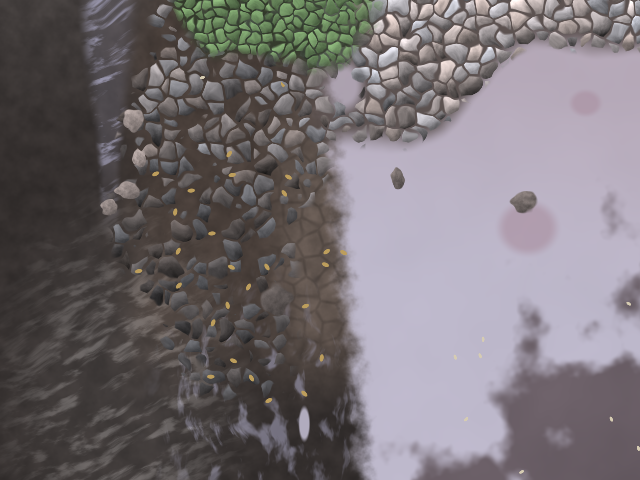
Write a Shadertoy shader that draws this texture.

```glsl
#define STONE_SCALE 30.0
#define LEAF_SCALE 44.0
#define FLECK_SCALE 26.0
#define STREAM vec3(.205, .185, .18)
#define MUD vec3(.285, .245, .225)
#define SILT vec3(.37, .325, .3)
#define PALE vec3(.745, .725, .8)
#define PINK vec3(.72, .67, .73)
#define SHADE vec3(.41, .365, .395)
#define GLINT vec3(.6, .59, .68)
#define FOLIAGE vec3(.41, .53, .36)
#define FLECK vec3(.74, .62, .36)

// Smooth step that may also fall
float ramp(float a, float b, float x) {
  float t = clamp((x - a) / (b - a), 0., 1.);
  return t * t * (3. - 2. * t);
}
float hash(vec2 p) {
  vec3 q = fract(p.xyx * vec3(.1031, .103, .0973));
  q += dot(q, q.yzx + 33.33);
  return fract((q.x + q.y) * q.z);
}
float noise(vec2 p) {
  vec2 i = floor(p), f = fract(p);
  f *= f * (3. - 2. * f);
  return mix(mix(hash(i), hash(i + vec2(1, 0)), f.x),
             mix(hash(i + vec2(0, 1)), hash(i + 1.), f.x), f.y);
}
float fbm(vec2 p) {
  float sum = 0., amp = .5;
  for (int i = 0; i < 4; i++, amp *= .5) {
    sum += amp * noise(p);
    p = mat2(1.6, 1.2, -1.2, 1.6) * p + 7.3;
  }
  return sum;
}
// Soft ellipse: centre in xy, radii in zw
float blob(vec2 p, vec4 e, float soft) {
  return ramp(1. + soft, 1. - soft, length((p - e.xy) / e.zw));
}
// Voronoi: gap to the neighbour, random id, offset from the centre
vec4 cells(vec2 p) {
  vec4 near = vec4(9, 0, 0, 0);
  float second = 9.;
  for (int k = 0; k < 9; k++) {
    vec2 cell = floor(p) + vec2(k % 3, k / 3) - 1.;
    vec2 d = p - cell - .1 - .8 * vec2(hash(cell), hash(cell + 71.));
    float dist = length(d);
    second = min(second, max(dist, near.x));
    if (dist < near.x) near = vec4(dist, hash(cell + 31.), d);
  }
  return vec4(second - near.x, near.yzw);
}
// Faceted stones that shrink away where density is low
vec4 stones(vec2 p, float scale, float density) {
  vec2 q = p * scale;
  q += .6 * vec2(noise(q * 1.3), noise(q * 1.3 + 40.)) - .3;
  vec4 c = cells(q);
  float tone = .31 + .28 * c.y + .45 * dot(c.zw, vec2(-.35, .8)) + .28 * fbm(q * 3.);
  vec3 tint = mix(vec3(1.06, .97, .94), vec3(.97, .98, 1.03), fract(c.y * 7.));
  float gap = c.x - 1.6 * max(0., fract(c.y * 13.) - density);
  return vec4(tone * tint, ramp(.05, .12 + 1.5 * scale / iResolution.y, gap));
}
void rock(inout vec3 col, vec2 p, vec4 e, float tone) {
  vec2 d = (p - e.xy) / e.zw;
  float r = length(d) + .45 * noise(d * 1.8 + e.xy * 50.) - .22;
  tone *= .68 + .22 * dot(d, vec2(-.4, .8)) + .4 * fbm(d * 3. + e.xy * 9.);
  col = mix(col, tone * vec3(1.04, .96, .94), ramp(1.05, .88, r));
}
// Small tilted drifting leaves
float flecks(vec2 p, float density) {
  vec2 cell = floor(p), d = fract(p) - .3 - .4 * vec2(hash(cell + 5.), hash(cell + 9.));
  float a = 6.283 * hash(cell + 17.);
  d *= mat2(cos(a), -sin(a), sin(a), cos(a));
  return blob(d, vec4(0, 0, .2, .11), .2) * step(hash(cell + 23.), density);
}

void mainImage(out vec4 fragColor, in vec2 fragCoord) {
  vec2 p = fragCoord / iResolution.y;
  float x = p.x, y = p.y, cloud = fbm(p * 6.), fine = fbm(p * 38.);
  // Dark stream and muddy bed
  vec3 col = STREAM + .065 * ramp(.6, 1.1, y);
  col = mix(col, MUD, ramp(.2, .36, x + .1 * cloud - .05) * ramp(.1, .4, y));
  float silt = ramp(.52, .64, x) * ramp(.12, .4, y) * ramp(.85, .62, y);
  col = mix(col, SILT, silt) * (.82 + .36 * fine);
  col *= 1. + .16 * silt * (ramp(0., .25, cells(p * 24.).x) - .6);
  // Rippled reflections of the sky
  float wave = fbm(vec2(x * 20. + y * 9., y * 62. - x * 30.) + 3. * cloud);
  float strip = ramp(1.4, .5, abs(x - .228) / mix(.018, .05, ramp(.6, 1., y)));
  strip *= ramp(.5, .72, y) * (.22 + .75 * ramp(.42, .68, wave));
  float foam = fbm(vec2(x * 45. + 5. * cloud, y * 20.));
  float rapids = blob(p, vec4(.55, .14, .19, .22), .5) * ramp(.5, .72, foam);
  col = mix(col, GLINT, max(strip, .65 * rapids));
  col += .11 * blob(p, vec4(.25, .17, .2, .32), .65) * (.45 + 1.6 * ramp(.4, .75, wave));
  // Pale pool, sunken stones and soft tree shade
  float pool = ramp(-.025, .035, x - .755 + .1 * y + .05 * (fine - .5));
  vec3 water = mix(PALE, PINK, ramp(.35, .95, y + .25 * x - .25)) * (.975 + .05 * cloud);
  float sunken = blob(p, vec4(1.1, .525, .058, .052), .25) + blob(p, vec4(1.22, .785, .03, .025), .3);
  water = mix(water, vec3(.67, .575, .64), .7 * sunken);
  float tree = max(.31 * ramp(.9, 1.25, x) - y, .04 - length(p - vec2(1.33, .4)));
  tree += .55 * (fbm(p * 11.) - .47);
  col = mix(col, mix(water, SHADE * (.9 + .2 * cloud), ramp(-.06, .11, tree)), pool);
  // Gravel bank above, wet stones down the bed
  float shore = y - mix(.69, .875, ramp(.88, 1.12, x)) + .1 * (cloud - .5);
  float bank = ramp(-.02, .05, shore) * ramp(.6, .7, x);
  bank *= 1. - .85 * blob(p, vec4(.715, .82, .04, .05), .4);
  col = mix(col, vec3(.36, .32, .315), bank);
  float left = .23 + .1 * ramp(.5, .3, y) + .09 * ramp(.75, .9, y);
  float right = mix(.62, .69, ramp(.5, .68, y));
  float bed = ramp(left - .03, left + .06, x) * ramp(right + .03, right - .06, x);
  bed *= ramp(.08, .35, y) * mix(.42, .7, ramp(.5, .85, y)) * (.6 + .8 * cloud);
  float density = max(bed, bank);
  vec4 s = stones(p, STONE_SCALE, density);
  float dry = max(bank * (.85 + .25 * ramp(.7, 1., y)), .5 + .28 * ramp(.35, .85, y));
  col = mix(col, s.rgb * dry, s.a * ramp(.02, .2, density));
  // Larger single rocks
  rock(col, p, vec4(.278, .748, .024, .023), .64);
  rock(col, p, vec4(.29, .671, .014, .019), .7);
  rock(col, p, vec4(.267, .604, .027, .019), .62);
  rock(col, p, vec4(.228, .567, .018, .017), .58);
  rock(col, p, vec4(.575, .376, .032, .033), .41);
  rock(col, p, vec4(.828, .629, .014, .023), .49);
  rock(col, p, vec4(1.092, .58, .028, .024), .51);
  // Foam sliver and drifting leaves
  col = mix(col, PALE * .93, blob(p, vec4(.634, .117, .011, .034), .2));
  float litter = blob(p, vec4(.5, .4, .19, .36), .3);
  col = mix(col, FLECK, flecks(p * FLECK_SCALE, .17 * litter));
  col = mix(col, vec3(.84, .8, .7), flecks(p * FLECK_SCALE * 1.4, .02 * pool * ramp(.45, .3, y)));
  // Leafy clump along the top edge
  float clump = .12 * ramp(.32, .46, x) * ramp(.86, .66, x) + y - 1.045 + .12 * cloud;
  clump = ramp(-.012, .03, clump) * ramp(.33, .38, x) * ramp(.84, .72, x);
  vec4 leaf = stones(p + 3., LEAF_SCALE, clump);
  col = mix(col, FOLIAGE * .42, .75 * clump);
  col = mix(col, FOLIAGE * (.35 + 1.15 * leaf.g), leaf.a * clump);
  fragColor = vec4(clamp(col, 0., 1.), 1.);
}
```
